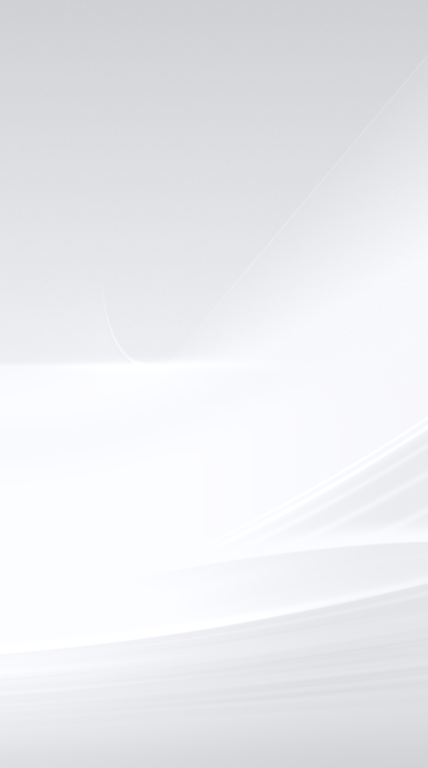
Write a WebGL 2 fragment shader that draws this background.

```glsl
#version 300 es
precision highp float;
// Pale grey backdrop with a bright horizon, a fine diagonal and flowing silky folds.

uniform vec2 u_resolution;
out vec4 fragColor;

const vec3 TINT = vec3(-0.004, -0.001, 0.012);
const float TOP_GREY = 0.82;
const float TOP_SLOPE = 0.25;
const float WHITE = 0.993;
const float HORIZON = 0.474;
const vec2 HOOK_CENTER = vec2(0.335, 0.352);
const vec2 HOOK_RADIUS = vec2(0.098, 0.122);
const float LINE_WIDTH = 0.0013;
const float STREAK_COUNT = 24.0;
const float STREAK_DEPTH = 0.03;
const float GRAIN = 0.006;

float hash(vec2 p) {
    vec3 q = fract(p.xyx * 0.1031);
    q += dot(q, q.yzx + 33.33);
    return fract((q.x + q.y) * q.z);
}

float noise(vec2 p) {
    vec2 i = floor(p), f = fract(p);
    f = f * f * (3.0 - 2.0 * f);
    return mix(mix(hash(i), hash(i + vec2(1, 0)), f.x),
               mix(hash(i + vec2(0, 1)), hash(i + vec2(1, 1)), f.x), f.y);
}

float glow(float d, float width) {
    return exp(-d * d / (width * width));
}

// Upper field: vertical gradient, lighter wedge, diagonal line and hook
float upperField(vec2 p, float lineWidth) {
    float grey = TOP_GREY + TOP_SLOPE * p.y;
    float wedge = p.y - (0.072 + 0.66 * (1.0 - p.x));
    grey += smoothstep(-0.004, 0.004, wedge) * 0.006 + 0.25 * max(wedge, 0.0);
    grey = min(grey, 0.974);
    grey += 0.022 * glow(wedge, lineWidth * 1.3) * smoothstep(0.38, 0.6, p.x);

    vec2 q = p - HOOK_CENTER;
    float hook = (length(q / HOOK_RADIUS) - 1.0) * HOOK_RADIUS.x;
    float hookPart = smoothstep(0.0, 0.09, q.y) * smoothstep(0.01, -0.01, q.x);
    grey += hookPart * (0.035 * glow(hook, lineWidth * 1.6)
                      + 0.012 * smoothstep(0.0, 0.01, hook) * exp(-hook * 9.0));
    grey += (hash(floor(p * vec2(286.0, 512.0))) - 0.5) * GRAIN;
    return grey;
}

// Bright middle: crisp horizon on the left that dissolves to the right
float brightField(vec2 p, float grey) {
    float blur = mix(0.004, 0.09, smoothstep(0.3, 0.8, p.x));
    float edge = HORIZON + 0.002 * p.x;
    float below = smoothstep(edge - blur, edge + blur, p.y);
    float white = WHITE - 0.018 * smoothstep(0.35, 1.0, p.x);
    white -= 0.022 * exp(-max(p.y - edge, 0.0) * 35.0) * smoothstep(0.3, 0.0, p.x);
    white -= 0.012 * glow(p.y - (0.58 - 0.25 * p.x * p.x), 0.035);
    grey = mix(grey, white, below);
    float flare = glow(p.y - edge, 0.007) * glow(p.x - 0.36, 0.22);
    return grey + 0.03 * flare;
}

// Folds: each curve opens a shaded area beneath a bright rim
float folds(vec2 p, float grey, float aa, float lineWidth) {
    float r = 1.0 - p.x;

    // Diagonal veil on the right, with a fan of fine lines
    float veil = p.y - (0.544 + 0.37 * r - 0.1 * r * r);
    float veilFade = smoothstep(0.4, 1.0, p.x);
    grey -= 0.05 * veilFade * smoothstep(0.0, 0.035, veil);
    for (int i = 0; i < 5; i++) {
        float k = float(i);
        float offset = 0.006 * k + 0.006 * k * k * (1.0 - 0.8 * r);
        float strength = 0.028 * (0.5 + hash(vec2(k, 7.0)));
        grey += strength * glow(veil - offset, lineWidth * (1.5 + 0.8 * k)) * smoothstep(0.35, 0.8, p.x);
    }

    // White ribbon and its lower edge
    float ribbon = p.y - (0.705 + 0.085 * pow(r, 1.6));
    float ribbonLight = smoothstep(-0.035, -0.004, ribbon);
    grey = mix(grey, WHITE, ribbonLight * 0.9);
    float ribbonShade = 0.925 + 0.07 * smoothstep(0.0, 0.8, r) + 0.2 * max(ribbon, 0.0);
    ribbonShade += 0.02 * (noise(vec2(p.x * 2.0, (ribbon + 0.06 * p.x) * 130.0)) - 0.5) * p.x;
    grey = mix(grey, min(ribbonShade, WHITE), smoothstep(-aa, aa * 2.0, ribbon));

    // Lower silk: streaks converge between its rim and its base
    float rim = 0.851 - 0.045 * p.x - 0.047 * p.x * p.x;
    float base = 0.955 - 0.03 * p.x;
    float silk = p.y - rim;
    float s = silk / (base - rim);
    grey += 0.025 * glow(silk + 0.004, 0.006);
    float leftTone = 0.975 - 0.055 * smoothstep(0.2, 1.0, s);
    float rightTone = 0.905 - 0.03 * smoothstep(0.0, 0.9, s);
    float tone = mix(leftTone, rightTone, smoothstep(-0.1, 0.95, p.x));
    tone -= 0.045 * smoothstep(base - 0.01, 1.0, p.y);
    float streak = noise(vec2(p.x * 1.5, s * STREAK_COUNT))
                 + 0.5 * noise(vec2(p.x * 2.5 + 9.0, s * STREAK_COUNT * 2.0)) - 0.75;
    float streakFade = smoothstep(0.0, 0.1, s) * smoothstep(1.1, 0.75, s);
    tone += STREAK_DEPTH * streak * streakFade * (0.7 + 0.5 * p.x);
    tone += 0.018 * glow(s - 0.22, 0.05) * (1.0 - p.x);
    return mix(grey, tone, smoothstep(-aa, aa * 2.0, silk));
}

void main() {
    // Canvas fractions, with y measured down from the top edge
    vec2 p = gl_FragCoord.xy / u_resolution;
    p.y = 1.0 - p.y;
    float aa = 1.0 / u_resolution.y;
    float lineWidth = max(LINE_WIDTH, aa * 0.6);

    float grey = upperField(p, lineWidth);
    grey = brightField(p, grey);
    grey = folds(p, grey, aa, lineWidth);
    fragColor = vec4(clamp(vec3(grey) + TINT, 0.0, 1.0), 1.0);
}
```
